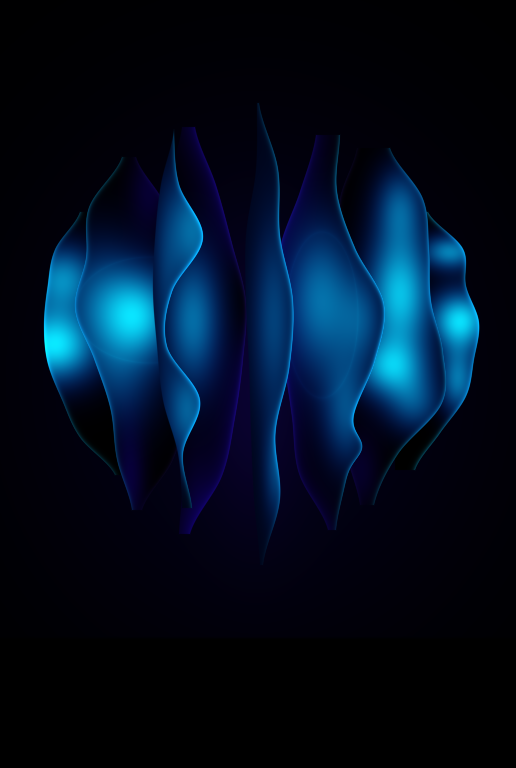
Write a Shadertoy shader that draws this background.

```glsl
const vec3 CYAN = vec3(0.04, 0.62, 0.78);
const vec3 VIOLET = vec3(0.13, 0.06, 0.45);
const vec3 INDIGO = vec3(0.035, 0.0, 0.27);

// Soft elliptical light
float glow(vec2 p, vec2 center, vec2 radius) {
    vec2 q = (p - center) / radius;
    return exp(-dot(q, q));
}

// Thin elliptical fold line
float crease(vec2 p, vec2 center, vec2 radius) {
    return exp(-abs(length((p - center) / radius) - 1.0) / 0.035);
}

// Light level to blue-cyan
vec3 tone(float v) {
    v = clamp(v, 0.0, 1.1);
    return vec3(0.035 * v * v, 0.82 * pow(v, 1.7), 0.95 * v);
}

// Signed distance to a wavy vertical edge: a cubic through eight offsets
float edge(vec2 p, vec2 span, vec4 a, vec4 b) {
    float k[8] = float[8](a.x, a.y, a.z, a.w, b.x, b.y, b.z, b.w);
    float stretch = 7.0 / (span.y - span.x);
    float t = clamp((p.y - span.x) * stretch, 0.0, 7.0);
    int i = min(int(t), 6);
    float f = t - float(i);
    float k0 = k[max(i - 1, 0)], k1 = k[i], k2 = k[i + 1], k3 = k[min(i + 2, 7)];
    float c1 = 0.5 * (k2 - k0);
    float c2 = k0 - 2.5 * k1 + 2.0 * k2 - 0.5 * k3;
    float c3 = 0.5 * (k3 - k0) + 1.5 * (k1 - k2);
    float x = k1 + f * (c1 + f * (c2 + f * c3));
    float slope = (c1 + f * (2.0 * c2 + 3.0 * f * c3)) * stretch;
    return (p.x - x) / sqrt(1.0 + slope * slope);
}

// Lay a sheet with lit borders over the colour so far
void sheet(inout vec3 col, vec2 p, vec2 span, float left, float right,
           vec3 fill, vec3 leftRim, vec3 rightRim) {
    float aa = 4.0 / iResolution.x;
    float d = min(min(left, -right), min(p.y - span.x, span.y - p.y));
    float fade = exp(-pow(abs(p.y - 3.2) / 1.9, 4.0));
    fill += fade * (leftRim * exp(-abs(left) / 0.016) + rightRim * exp(-abs(right) / 0.016));
    col = mix(col, fill, smoothstep(-aa, aa, d));
}

void mainImage(out vec4 fragColor, in vec2 fragCoord) {
    // Canvas is 5.16 by 7.68 units, y downward
    vec2 uv = fragCoord / iResolution.xy;
    vec2 p = vec2(uv.x, 1.0 - uv.y) * vec2(5.16, 7.68);
    vec2 span;
    float l, r;
    vec3 fill;

    // Dim backdrop with a dark floor
    vec3 col = vec3(0.008, 0.003, 0.1) * glow(p, vec2(2.6, 3.8), vec2(2.3, 2.6));
    col += vec3(0.03, 0.005, 0.09) * glow(p, vec2(2.55, 3.9), vec2(0.5, 1.3));
    col *= 1.0 - smoothstep(6.36, 6.4, p.y);

    // Outer left
    span = vec2(2.12, 4.75);
    l = edge(p, span, vec4(0.8, 0.55, 0.475, 0.44), vec4(0.475, 0.62, 0.8, 1.15));
    fill = tone(1.05 * glow(p, vec2(0.55, 3.45), vec2(0.45, 0.38))
              + 0.75 * glow(p, vec2(0.63, 2.78), vec2(0.38, 0.34)));
    sheet(col, p, span, l, p.x - 1.22, fill, CYAN * 0.5, vec3(0));

    // Inner left
    span = vec2(1.57, 5.1);
    l = edge(p, span, vec4(1.22, 0.89, 0.86, 0.75), vec4(0.94, 1.105, 1.17, 1.32));
    r = edge(p, span, vec4(1.36, 1.66, 1.7, 1.7), vec4(1.7, 1.85, 1.73, 1.42));
    fill = tone(0.75 * glow(p, vec2(1.43, 3.15), vec2(0.38, 0.45))
              + 0.55 * glow(p, vec2(1.0, 3.05), vec2(0.45, 0.65))
              + 0.32 * glow(p, vec2(1.2, 3.85), vec2(0.4, 0.5))
              + 0.04 * crease(p, vec2(1.5, 3.1), vec2(0.75, 0.53)));
    fill += INDIGO * (0.7 * glow(p, vec2(1.5, 1.9), vec2(0.2, 0.4))
                    + 0.8 * glow(p, vec2(1.3, 4.8), vec2(0.15, 0.5)));
    sheet(col, p, span, l, r, fill, CYAN * 0.6, VIOLET * 0.4);

    // Left twist, rear face
    span = vec2(1.27, 5.34);
    l = edge(p, span, vec4(1.82, 1.67, 1.6, 1.6), vec4(1.62, 1.7, 1.82, 1.79));
    r = edge(p, span, vec4(1.95, 2.16, 2.32, 2.46), vec4(2.43, 2.35, 2.22, 1.9));
    fill = tone(0.68 * glow(p, vec2(1.93, 3.2), vec2(0.3, 0.72)));
    fill += INDIGO * exp(-abs(r) / 0.15) * (1.0 - glow(p, vec2(2.4, 3.0), vec2(0.6)));
    fill += INDIGO * 0.4 * glow(p, vec2(1.95, 4.9), vec2(0.2, 0.5));
    sheet(col, p, span, l, r, fill, vec3(0), VIOLET * 0.6);

    // Left twist, lit face
    span = vec2(1.3, 5.08);
    l = edge(p, span, vec4(1.74, 1.61, 1.55, 1.53), vec4(1.57, 1.63, 1.78, 1.82));
    r = edge(p, span, vec4(1.74, 1.79, 2.03, 1.72), vec4(1.67, 2.0, 1.83, 1.92));
    fill = tone(0.08 + 0.6 * glow(p, vec2(1.93, 2.3), vec2(0.28, 0.6))
              + 0.55 * glow(p, vec2(1.88, 4.1), vec2(0.22, 0.5))
              + 0.25 * glow(p, vec2(1.65, 3.0), vec2(0.15, 0.9)));
    sheet(col, p, span, l, r, fill, vec3(0), CYAN);

    // Outer right
    span = vec2(2.12, 4.7);
    r = edge(p, span, vec4(4.28, 4.63, 4.66, 4.79), vec4(4.74, 4.66, 4.4, 4.15));
    fill = tone(0.75 * glow(p, vec2(4.5, 2.52), vec2(0.3, 0.18))
              + glow(p, vec2(4.6, 3.2), vec2(0.32, 0.3))
              + 0.7 * glow(p, vec2(4.58, 3.8), vec2(0.2, 0.35)));
    sheet(col, p, span, p.x - 3.95, r, fill, vec3(0), CYAN * 0.7);

    // Inner right
    span = vec2(1.48, 5.05);
    l = edge(p, span, vec4(3.57, 3.4, 3.4, 3.4), vec4(3.4, 3.45, 3.47, 3.6));
    r = edge(p, span, vec4(3.9, 4.23, 4.29, 4.31), vec4(4.43, 4.42, 3.98, 3.74));
    fill = tone(0.95 * glow(p, vec2(4.0, 2.95), vec2(0.35, 0.65))
              + 0.7 * glow(p, vec2(3.88, 3.68), vec2(0.38, 0.3))
              + 0.5 * glow(p, vec2(4.0, 2.05), vec2(0.25, 0.4))
              + 0.45 * glow(p, vec2(4.15, 4.05), vec2(0.3, 0.3)));
    fill += INDIGO * 0.6 * glow(p, vec2(3.6, 4.7), vec2(0.2, 0.4));
    sheet(col, p, span, l, r, fill, VIOLET * 0.4, CYAN * 0.7);

    // Right of centre, with a small lower ruffle
    span = vec2(1.35, 5.3);
    l = edge(p, span, vec4(3.16, 3.0, 2.8, 2.78), vec4(2.84, 2.92, 2.99, 3.28));
    vec2 ruffled = p - vec2(0.13 * exp(-pow((p.y - 4.47) / 0.17, 2.0)), 0.0);
    r = edge(ruffled, span, vec4(3.4, 3.37, 3.55, 3.84), vec4(3.75, 3.53, 3.47, 3.36));
    fill = tone(0.68 * glow(p, vec2(3.2, 3.0), vec2(0.38, 0.8))
              + 0.5 * glow(p, vec2(3.47, 4.15), vec2(0.25, 0.55))
              + 0.4 * glow(p, vec2(3.65, 3.2), vec2(0.25, 0.5))
              + 0.04 * crease(p, vec2(3.22, 3.15), vec2(0.36, 0.83)));
    fill += INDIGO * 0.7 * exp(-abs(l) / 0.13);
    sheet(col, p, span, l, r, fill, VIOLET * 0.5, CYAN);

    // Centre blade
    span = vec2(1.03, 5.65);
    l = edge(p, span, vec4(2.57, 2.56, 2.46, 2.46), vec4(2.49, 2.51, 2.54, 2.6));
    r = edge(p, span, vec4(2.59, 2.78, 2.8, 2.93), vec4(2.895, 2.755, 2.8, 2.63));
    fill = tone(0.1 + 0.4 * glow(p, vec2(2.74, 3.2), vec2(0.22, 1.0))
              + 0.36 * glow(p, vec2(2.76, 4.7), vec2(0.12, 0.5)));
    sheet(col, p, span, l, r, fill, vec3(0), CYAN);

    fragColor = vec4(clamp(col, 0.0, 1.0), 1.0);
}
```
